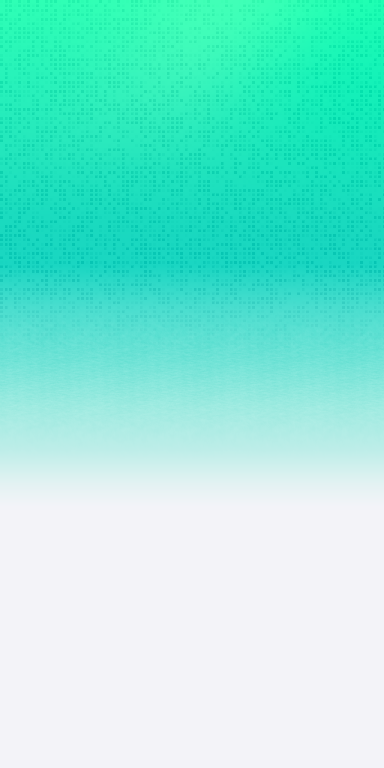
Reproduce this background procedurally as a Shadertoy shader.

```glsl
// Draws a green to teal gradient with a fine mosaic, melting through mist into pale grey.

#define CELLS 85.3333     // mosaic cells across the width
#define TILE_SIZE 0.6667  // tile side, as a part of its cell
#define TILE_DEPTH 0.085  // darkening of the strongest tile
#define MIST_DEPTH 0.024  // contrast of the soft mottling
#define GLOW_DEPTH 0.09   // strength of the diagonal light

const int STOPS = 11;

// Colour and distance from the top of each gradient stop
const vec4 gradientStops[STOPS] = vec4[STOPS](
    vec4(0.18, 1.00, 0.71, 0.00),
    vec4(0.15, 0.95, 0.73, 0.10),
    vec4(0.13, 0.90, 0.74, 0.20),
    vec4(0.10, 0.85, 0.75, 0.30),
    vec4(0.10, 0.84, 0.76, 0.345),
    vec4(0.29, 0.87, 0.81, 0.40),
    vec4(0.44, 0.89, 0.84, 0.47),
    vec4(0.62, 0.92, 0.88, 0.53),
    vec4(0.74, 0.93, 0.91, 0.585),
    vec4(0.89, 0.95, 0.95, 0.63),
    vec4(0.953, 0.953, 0.973, 0.66));

float hash(vec2 p) {
    vec3 q = fract(vec3(p.xyx) * 0.1031);
    q += dot(q, q.yzx + 33.33);
    return fract((q.x + q.y) * q.z);
}

vec3 verticalGradient(float depth) {
    vec3 color = gradientStops[0].rgb;
    for (int i = 1; i < STOPS; i++) {
        float start = gradientStops[i - 1].w;
        float blend = clamp((depth - start) / (gradientStops[i].w - start), 0.0, 1.0);
        color = mix(color, gradientStops[i].rgb, blend);
    }
    return color;
}

// Layered, rotated sines in the range of about -1 to 1
float softNoise(vec2 p) {
    float sum = 0.0;
    float weight = 0.5;
    for (int i = 0; i < 5; i++) {
        sum += weight * sin(p.x + 1.7 * sin(p.y)) * cos(p.y + 1.3 * sin(p.x * 0.7));
        p = mat2(0.8, 0.6, -0.6, 0.8) * p * 1.6 + 2.3;
        weight *= 0.75;
    }
    return sum;
}

// Random square tiles, with the edge smoothed over one pixel
float mosaic(vec2 p) {
    vec2 grid = p * CELLS;
    vec2 offset = abs(fract(grid) - 0.5 * TILE_SIZE);
    float edge = max(offset.x, offset.y) - 0.5 * TILE_SIZE;
    float coverage = clamp(0.5 - edge * iResolution.x / CELLS, 0.0, 1.0);
    float strength = smoothstep(0.1, 0.9, hash(floor(grid)));
    return coverage * strength;
}

void mainImage(out vec4 fragColor, in vec2 fragCoord) {
    vec2 uv = fragCoord / iResolution.xy;
    vec2 p = fragCoord / iResolution.x;
    float depth = 1.0 - uv.y;
    vec3 color = verticalGradient(depth);

    // Diagonal light from the top, with a richer green on its right
    float across = uv.x - 0.62 + 1.5 * depth;
    float light = exp(-across * across * 14.0) * (1.0 - smoothstep(0.05, 0.28, depth));
    float rich = smoothstep(0.45, 0.95, uv.x) * (1.0 - smoothstep(0.1, 0.32, depth));
    color += GLOW_DEPTH * (light * vec3(1.0, 0.15, 0.1) - rich * vec3(0.8, 0.0, 0.1));

    // Crisp tiles above, fading downwards
    float tileFade = 1.0 - smoothstep(0.36, 0.48, depth);
    float topFade = mix(0.75, 1.0, smoothstep(0.0, 0.15, depth));
    color -= TILE_DEPTH * mosaic(p) * tileFade * topFade * vec3(0.9, 0.8, 0.65);

    // Soft mottling below, stretching into vertical streaks
    float mistFade = smoothstep(0.38, 0.46, depth) * (1.0 - smoothstep(0.49, 0.61, depth));
    float stretch = mix(120.0, 75.0, smoothstep(0.44, 0.56, depth));
    color += MIST_DEPTH * softNoise(p * vec2(110.0, stretch)) * mistFade * vec3(1.6, 0.5, 0.6);

    fragColor = vec4(clamp(color, 0.0, 1.0), 1.0);
}
```
